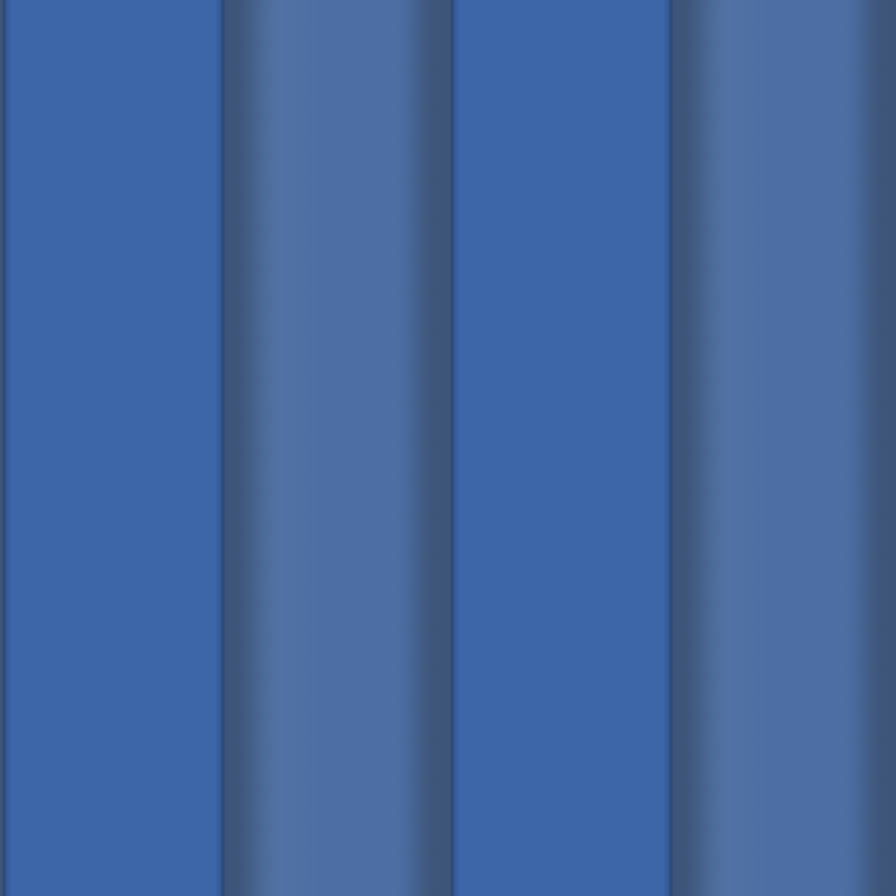
Give the GLSL for this pattern, as a three.js fragment shader.

```glsl
// Two vertical corrugations: flat raised blue faces between softly shaded,
// greyer recesses. Each repeat is built from a wrapped distance to the face
// edge, smooth ramps for the shading and a layered-sine ripple that wraps.
varying vec2 vUv;

const float REPEATS = 2.0;
const float TAU = 6.2831853;
const float FACE_START = 0.007;  // within one repeat; the wrap lies in shadow
const float FACE_END = 0.5;

const vec3 FACE = vec3(0.236, 0.400, 0.658);
const vec3 FACE_EDGE = vec3(0.196, 0.340, 0.560);
const vec3 RECESS = vec3(0.298, 0.432, 0.642);
const vec3 HIGHLIGHT = vec3(0.318, 0.446, 0.640);
const vec3 SHADOW = vec3(0.238, 0.332, 0.472);
const vec3 SEAM = vec3(0.178, 0.288, 0.455);

// Signed distance to the nearest face edge, positive on the face.
float faceDistance(float u, float start, float end) {
  float center = 0.5 * (start + end);
  return 0.5 * (end - start) - abs(fract(u - center + 0.5) - 0.5);
}

// Position across the recess, 0 at its left wall and 1 at its right wall.
float recessPosition(float u, float start, float end) {
  return fract(u - end) / (1.0 + start - end);
}

// Whole-number sine frequencies keep the ripple continuous across the wrap.
float ripple(float y) {
  return 0.6 * sin(TAU * 24.0 * y) + 0.4 * sin(TAU * 48.0 * y);
}

// Recess shading: dark walls, a highlight on the left and a flat middle.
vec3 recessColor(float r, float wobble) {
  float p = r + wobble;
  float light = smoothstep(0.03, 0.25, p) * (1.0 - smoothstep(0.75, 0.94, p));
  float glow = 1.0 - smoothstep(0.22, 0.46, p);
  return mix(SHADOW, mix(RECESS, HIGHLIGHT, glow), light);
}

// Flat face with a narrow darkened border.
vec3 faceColor(float d) {
  return mix(FACE_EDGE, FACE, smoothstep(0.002, 0.022, d));
}

void main() {
  float u = fract(vUv.x * REPEATS);
  float d = faceDistance(u, FACE_START, FACE_END);
  float r = recessPosition(u, FACE_START, FACE_END);

  vec3 color = recessColor(r, 0.002 * ripple(vUv.y));
  color = mix(color, faceColor(d), smoothstep(-0.002, 0.002, d));

  // Thin dark seam just inside each face edge.
  float seam = 1.0 - smoothstep(0.001, 0.006, abs(d - 0.002));
  color = mix(color, SEAM, 0.85 * seam);

  gl_FragColor = vec4(color, 1.0);
}
```
